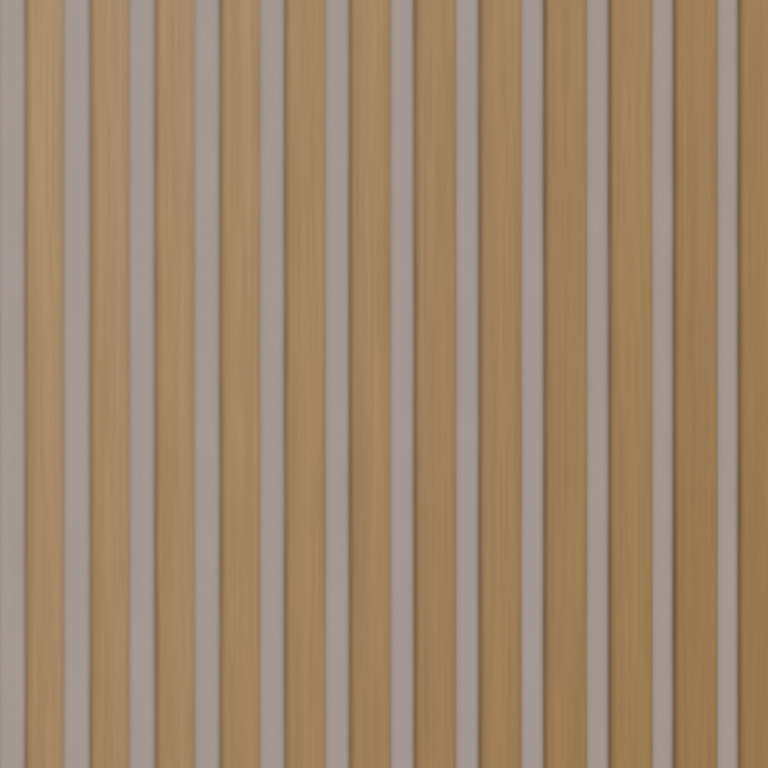
Reproduce this texture procedurally as a three.js fragment shader.

```glsl
// Vertical oak slats over a soft grey backing, with shaded edges and fine grain.
varying vec2 vUv;

#define PITCH 0.0844
#define FIRST_EDGE 0.0326
#define WIDTH_LEFT 0.0506
#define WIDTH_RIGHT 0.0592
#define EDGE_SOFT 0.0028
#define SHADOW_WIDTH 0.0042
#define GRAIN 0.030
#define WAVER 0.0007

float hash(vec2 p) {
  p = fract(p * vec2(0.1031, 0.1137));
  p += dot(p, p.yx + 33.33);
  return fract((p.x + p.y) * p.x * 7.31);
}

float noise(vec2 p) {
  vec2 cell = floor(p);
  vec2 f = fract(p);
  f = f * f * (3.0 - 2.0 * f);
  float low = mix(hash(cell), hash(cell + vec2(1.0, 0.0)), f.x);
  float high = mix(hash(cell + vec2(0.0, 1.0)), hash(cell + vec2(1.0, 1.0)), f.x);
  return mix(low, high, f.y);
}

// Grain drawn out along the slat, centred on zero.
float woodGrain(vec2 p, float slat) {
  vec2 q = p + vec2(slat * 3.17, slat * 7.3);
  float fine = noise(q * vec2(260.0, 9.0)) - 0.5;
  float broad = noise(q * vec2(95.0, 2.5)) - 0.5;
  float fleck = noise(q * vec2(330.0, 45.0)) - 0.5;
  return fine + 0.7 * broad + 0.35 * fleck;
}

void main() {
  vec2 p = vUv;

  // Slat index and distance from its left edge; the seam lies inside the gap.
  float slat = floor((p.x - FIRST_EDGE) / PITCH + 0.15);
  float start = FIRST_EDGE + slat * PITCH;
  float wobble = WAVER * (noise(vec2(slat * 5.3 + 20.0, p.y * 7.0)) - 0.5);
  float u = p.x - start - wobble;
  float width = mix(WIDTH_LEFT, WIDTH_RIGHT, clamp(start, 0.0, 1.0));

  // Edges grow crisper toward the right.
  float soft = EDGE_SOFT * mix(1.3, 0.8, p.x);
  float wood = smoothstep(-soft, soft, u)
             * (1.0 - smoothstep(width - soft, width + soft, u));

  // Wood warms and deepens to the right and toward the bottom.
  vec3 paleOak = vec3(0.675, 0.560, 0.435);
  vec3 deepOak = vec3(0.605, 0.475, 0.310);
  float depth = clamp(0.75 * p.x + 0.35 * (1.0 - p.y) - 0.05, 0.0, 1.0);
  vec3 oak = mix(paleOak, deepOak, depth);
  oak *= 1.0 + GRAIN * 1.6 * woodGrain(p, slat);
  oak *= 0.99 + 0.02 * hash(vec2(slat + 40.0, 3.0));
  float leftShade = exp(-max(u, 0.0) / 0.012);
  float rightShade = exp(-max(width - u, 0.0) / 0.005);
  oak *= 1.0 - 0.05 * leftShade - 0.04 * rightShade;

  // Backing is a faintly mottled cool grey.
  vec3 backing = mix(vec3(0.640, 0.602, 0.576), vec3(0.642, 0.595, 0.570), p.x);
  backing *= 0.99 + 0.02 * noise(p * vec2(30.0, 14.0));
  backing *= 0.995 + 0.01 * noise(p * vec2(170.0, 110.0));

  // Dark seam at each left edge, fainter at the right edge.
  vec3 color = mix(backing, oak, wood);
  float seamOffset = (u - 0.0012) / SHADOW_WIDTH;
  float seam = exp(-seamOffset * seamOffset);
  float rim = (u - width) / SHADOW_WIDTH;
  float seamWear = 0.85 + 0.3 * noise(vec2(slat * 9.0 + 30.0, p.y * 11.0));
  color *= 1.0 - mix(0.14, 0.24, p.x) * seam * seamWear * vec3(0.9, 1.0, 1.08);
  color *= 1.0 - 0.045 * exp(-rim * rim);

  gl_FragColor = vec4(color, 1.0);
}
```
